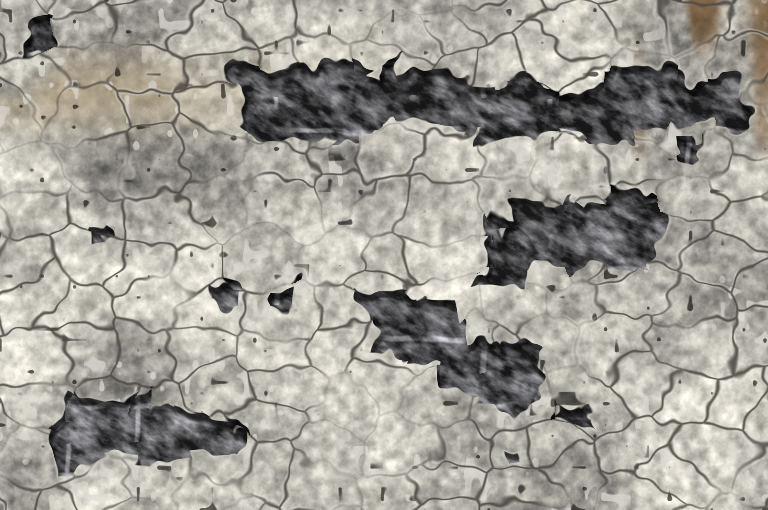
A Shadertoy shader for this texture:

```glsl
const vec3 PLASTER_TINT = vec3(1.015, 1.0, 0.95);
const vec3 STONE_TINT = vec3(0.99, 0.99, 1.02);
const vec3 RUST = vec3(0.43, 0.30, 0.17);
const vec3 OCHRE = vec3(0.70, 0.62, 0.49);
const vec3 CRACK = vec3(0.30, 0.29, 0.27);
const vec3 LIME = vec3(0.86, 0.85, 0.82);
const float PLASTER_TONE = 0.69;
const float STONE_TONE = 0.29;
const vec2 CELLS = vec2(8.5, 11.0);       // crack cells per canvas height
const float CRACK_WIDTH = 0.028;          // in cell units
const vec2 BRICK = vec2(0.27, 0.135);
const int PATCHES = 4;
const int BLOCKS = 4;
const int CHIPS = 8;

float hash(vec2 p) {
    vec3 q = fract(p.xyx * 0.1031);
    q += dot(q, q.yzx + 33.33);
    return fract((q.x + q.y) * q.z);
}

vec2 hash2(vec2 p) {
    return vec2(hash(p), hash(p + 57.3));
}

float noise(vec2 p) {
    vec2 i = floor(p), f = fract(p);
    f = f * f * (3.0 - 2.0 * f);
    return mix(mix(hash(i), hash(i + vec2(1, 0)), f.x),
               mix(hash(i + vec2(0, 1)), hash(i + vec2(1, 1)), f.x), f.y);
}

float fbm(vec2 p) {
    float sum = 0.0, amp = 0.533;
    for (int i = 0; i < 4; i++) {
        sum += amp * noise(p);
        p = mat2(1.6, 1.2, -1.2, 1.6) * p + 7.1;
        amp *= 0.5;
    }
    return sum;
}

vec2 wobble(vec2 p) {
    return vec2(noise(p), noise(p + 41.7)) - 0.5;
}

float box(vec2 p, vec2 halfSize) {
    vec2 d = abs(p) - halfSize;
    return length(max(d, 0.0)) + min(max(d.x, d.y), 0.0);
}

// x: distance to the nearest cell border, y: random value of the cell
vec2 crackCells(vec2 p) {
    vec2 base = floor(p), nearest = vec2(0), owner = vec2(0);
    float best = 9.0, edge = 9.0;
    for (int y = -1; y <= 1; y++)
    for (int x = -1; x <= 1; x++) {
        vec2 cell = base + vec2(x, y);
        vec2 r = cell + 0.1 + 0.8 * hash2(cell) - p;
        if (dot(r, r) < best) { best = dot(r, r); nearest = r; owner = cell; }
    }
    for (int y = -2; y <= 2; y++)
    for (int x = -2; x <= 2; x++) {
        vec2 cell = base + vec2(x, y);
        vec2 r = cell + 0.1 + 0.8 * hash2(cell) - p;
        vec2 d = r - nearest;
        if (dot(d, d) > 0.0001) edge = min(edge, dot(0.5 * (r + nearest), normalize(d)));
    }
    return vec2(edge, hash(owner + 19.0));
}

// Signed distance to the fallen plaster: stepped block chains and small chips
float holes(vec2 p) {
    p += 0.055 * wobble(p * 14.0) + 0.026 * wobble(p * 46.0);
    float d = 9.0;
    for (int i = 0; i < PATCHES; i++) {
        float n = float(i);
        vec2 center = vec2(0.95 + n * (0.35 - 0.19 * n), 0.79 - n * (0.30 - 0.03 * n));
        float reach = i == 0 ? 0.47 : 0.16;
        for (int k = 0; k < BLOCKS; k++) {
            vec2 h = hash2(vec2(n + 3.0, float(k) + 11.0));
            float step = float(k) - 1.5;
            vec2 offset = vec2(step * 0.5 * reach, 0.075 * (h.x - 0.5));
            if (i == 2) offset.y -= 0.045 * step;
            d = min(d, box(p - center - offset, vec2(0.31 * reach, 0.042 + 0.03 * h.y)));
        }
    }
    for (int i = 0; i < CHIPS; i++) {
        vec2 h = hash2(vec2(float(i) + 5.0, 83.0));
        vec2 center = vec2(1.5 * fract(0.05 + 0.618 * float(i)), h.x);
        d = min(d, box(p - center, vec2(0.012 + 0.022 * h.y, 0.012 + 0.014 * h.x)));
    }
    return d;
}

vec3 stone(vec2 p) {
    vec2 grain = mat2(0.85, 0.5, -0.5, 0.85) * p;
    float tone = STONE_TONE + 0.85 * (fbm(grain * vec2(38, 75)) - 0.5) + 0.4 * (fbm(p * 11.0) - 0.5);
    // Broken mortar joints of the masonry
    vec2 q = p + 0.012 * wobble(p * 25.0);
    float row = floor(q.y / BRICK.y);
    vec2 f = abs(fract(vec2(q.x / BRICK.x + 0.5 * row, q.y / BRICK.y)) - 0.5) * BRICK;
    float joint = 1.0 - smoothstep(0.002, 0.008, min(f.x, f.y));
    tone += 0.28 * joint * smoothstep(0.4, 0.65, noise(p * 17.0));
    return max(tone, 0.09) * STONE_TINT;
}

vec3 plaster(vec2 p, vec2 cell, float px) {
    float tone = PLASTER_TONE + 0.55 * (fbm(p * 4.5) - 0.5) + 0.5 * (fbm(p * 55.0) - 0.5);
    vec3 col = (tone + 0.09 * (cell.y - 0.5)) * PLASTER_TINT;
    // Rust runs at the upper right, ochre bands on the left
    float run = smoothstep(0.52, 0.85, noise(p * vec2(16, 4) + 3.0));
    float corner = smoothstep(1.1, 1.3, p.x) * smoothstep(0.6, 0.8, p.y);
    col = mix(col, RUST * (0.7 + 0.6 * fbm(p * 40.0)), 0.75 * run * corner);
    float band = smoothstep(0.12, 0.0, abs(p.y - 0.82)) * smoothstep(0.9, 0.2, p.x);
    col = mix(col, OCHRE, 0.6 * band * smoothstep(0.35, 0.7, noise(p * vec2(5, 9))));
    // Lime flecks and dark pits
    float fleck = smoothstep(0.74, 0.84, noise(p * vec2(60, 42))) * smoothstep(0.45, 0.7, noise(p * 8.0));
    col = mix(col, LIME, 0.75 * fleck);
    col *= 1.0 - 0.6 * smoothstep(0.9, 0.96, noise(p * 48.0 + 9.0));
    // Cracks with a worn pale rim
    float strength = smoothstep(0.22, 0.62, noise(p * 9.0 + 20.0));
    float soft = 1.2 * px * CELLS.y;
    float rim = smoothstep(0.11, 0.05, cell.x) * smoothstep(0.5, 0.8, noise(p * 15.0 + 5.0));
    col = mix(col, LIME, 0.4 * rim);
    float line = 1.0 - smoothstep(0.0, CRACK_WIDTH + soft, cell.x);
    return mix(col, CRACK, line * (0.2 + 0.7 * strength));
}

void mainImage(out vec4 fragColor, in vec2 fragCoord) {
    float px = 1.0 / iResolution.y;
    vec2 p = fragCoord * px;
    vec2 cell = crackCells(p * CELLS + 0.5 * wobble(p * 10.0) + 0.22 * wobble(p * 38.0));

    // Hole borders partly follow the crack cells
    float shift = 0.022 * (cell.y - 0.5);
    float d = holes(p) + shift;
    float above = holes(p + vec2(-0.004, 0.012)) + shift;

    vec3 wall = plaster(p, cell, px);
    float lip = smoothstep(0.010, 0.002, d) * smoothstep(0.4, 0.7, noise(p * 20.0));
    wall = mix(wall, LIME, 0.45 * lip);
    vec3 bare = stone(p) * mix(1.0, 0.4, smoothstep(-0.008, 0.004, above));

    vec3 col = mix(bare, wall, smoothstep(-px, px, d));
    fragColor = vec4(clamp(col, 0.0, 1.0), 1.0);
}
```
